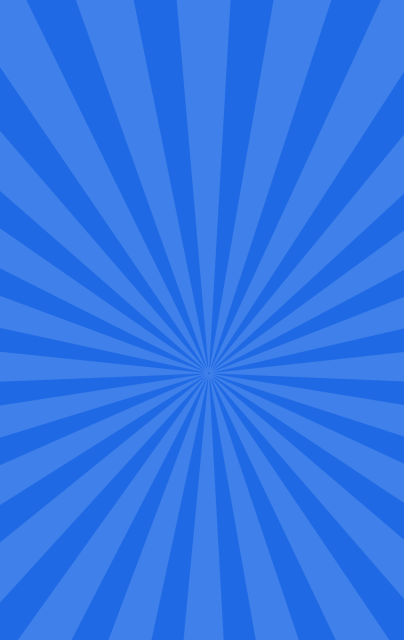
A WebGL 1 fragment shader for this background:

```glsl
precision highp float;
// A two-tone blue sunburst: 24 straight rays fan out from a hub below the middle.
// Each pixel is projected from the hub to the canvas border, where the rays are
// spaced by equal angles about a slightly shifted centre, skewing the fan.

uniform vec2 u_resolution;

const vec3 LIGHT_BLUE = vec3(0.252, 0.502, 0.920);
const vec3 DARK_BLUE = vec3(0.120, 0.412, 0.894);
const vec2 HUB = vec2(0.5170, 0.4167);           // where all rays meet
const vec2 SPACING_CENTRE = vec2(0.504, 0.427);  // centre of the equal angles
const float RAY_COUNT = 24.0;
const float LIGHT_SHARE = 0.56;                  // light part of each period
const float HUB_RADIUS = 0.009;                  // soft light core, in heights
const float SPECK_RADIUS = 0.003;                // dark dot inside the core
const float EDGE_PIXELS = 0.75;
const float TAU = 6.283185;

// Point where the line from the hub along dir leaves the unit canvas.
vec2 projectToBorder(vec2 dir) {
  vec2 reach = mix(HUB, 1.0 - HUB, step(0.0, dir));
  vec2 travel = reach / max(abs(dir), vec2(1e-5));
  return HUB + dir * min(travel.x, travel.y);
}

// Coverage of the dark rays, smoothed by the pixel distance to the ray edge.
float darkRays(vec2 dir, float aspect, float radius) {
  vec2 rim = projectToBorder(dir) - SPACING_CENTRE;
  float turn = atan(rim.x * aspect, rim.y) / TAU;
  float fromAxis = abs(fract(turn * RAY_COUNT + 0.5) - 0.5);
  float edge = (fromAxis - 0.5 * LIGHT_SHARE) * TAU / RAY_COUNT;
  float edgePixels = edge * radius * u_resolution.y;
  return smoothstep(-EDGE_PIXELS, EDGE_PIXELS, edgePixels);
}

void main() {
  vec2 uv = gl_FragCoord.xy / u_resolution;
  float aspect = u_resolution.x / u_resolution.y;
  vec2 dir = uv - HUB;
  float radius = length(dir * vec2(aspect, 1.0));

  // Rays, fading into the light core
  float dark = darkRays(dir, aspect, radius);
  dark *= smoothstep(0.3 * HUB_RADIUS, 1.6 * HUB_RADIUS, radius);

  // Faint speck at the hub
  float speck = 1.0 - smoothstep(0.3 * SPECK_RADIUS, SPECK_RADIUS, radius);
  dark = max(dark, 0.7 * speck);

  gl_FragColor = vec4(mix(LIGHT_BLUE, DARK_BLUE, dark), 1.0);
}
```
